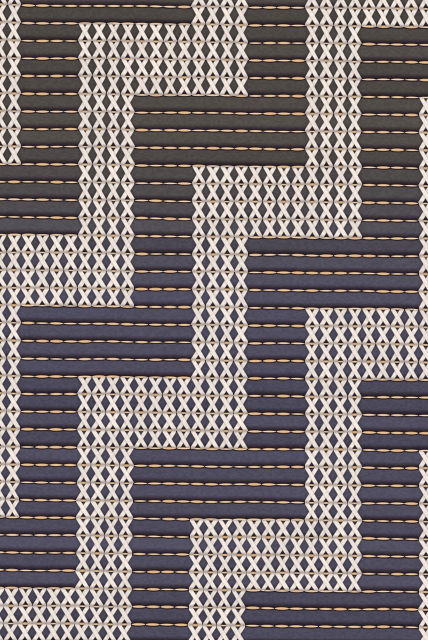
This pattern is drawn by a Shadertoy shader. Its source:

```glsl
// Dark horizontal rods bound with pale crossed straps, woven as a stepped maze.
// A modular rule picks the bound blocks; each stitch is two segment distances
// over a shaded cylinder, with slivers of light in the gaps between the rods.

// Layout, in canvas heights, measured from the top left
const vec2 ORIGIN = vec2(0.0332, 0.0365);
const float ROD_PITCH = 0.0276;
const float BLOCK_WIDTH = 0.0887;
const float STITCHES = 4.0;          // crosses per block
const float TILT = 0.010;
const float LEAN = 0.006;

// Weave rule, in rods
const float CYCLE = 20.0;
const float SHIFT = 8.0;
const float LONG_RUN = 16.0;
const float SHORT_RUN = 4.0;

// Sizes
const float STRAP_HALF = 0.0032;
const float STRAP_SPREAD = 0.37;     // fraction of a stitch
const float GAP_HALF = 0.0030;

// Colours
const vec3 ROD_COOL = vec3(0.31, 0.30, 0.37);
const vec3 ROD_WARM = vec3(0.31, 0.29, 0.275);
const vec3 ROD_DARK = vec3(0.16, 0.12, 0.15);
const vec3 STRAP_LIGHT = vec3(0.96, 0.915, 0.88);
const vec3 STRAP_SHADE = vec3(0.61, 0.56, 0.53);
const vec3 GLOW_PALE = vec3(0.95, 0.86, 0.73);
const vec3 GLOW_TAN = vec3(0.78, 0.58, 0.38);

float hash(vec2 p) {
    vec3 h = fract(p.xyx * vec3(0.1031, 0.1030, 0.0973));
    h += dot(h, h.yzx + 33.33);
    return fract((h.x + h.y) * h.z);
}

float noise(vec2 p) {
    vec2 i = floor(p), f = fract(p);
    f = f * f * (3.0 - 2.0 * f);
    vec2 e = vec2(0.0, 1.0);
    return mix(mix(hash(i), hash(i + e.yx), f.x),
               mix(hash(i + e.xy), hash(i + e.yy), f.x), f.y);
}

float segmentDistance(vec2 p, vec2 a, vec2 b) {
    vec2 ab = b - a;
    return length(p - a - ab * clamp(dot(p - a, ab) / dot(ab, ab), 0.0, 1.0));
}

float cover(float d, float soft) {
    return 1.0 - smoothstep(-soft, soft, d);
}

// Odd columns carry long runs, even columns the short bridges between them
bool isBound(float column, float row) {
    float phase = mod(row - SHIFT * floor((column - 1.0) / 2.0), CYCLE);
    return phase < (mod(column, 2.0) > 0.5 ? LONG_RUN : SHORT_RUN);
}

vec3 rodColor(vec2 p, float v, float row) {
    vec3 lit = mix(ROD_WARM, ROD_COOL, smoothstep(0.2, 0.5, p.y));
    float light = smoothstep(0.48, 0.22, 0.0) + 0.0;
    light = (1.0 - smoothstep(0.10, 0.46, v)) * smoothstep(-0.5, -0.34, v);
    vec3 color = mix(ROD_DARK, lit, light);
    float grain = noise(p * vec2(260.0, 420.0)) - 0.5;
    return color * (0.95 + 0.12 * hash(vec2(row, 7.0)) + 0.14 * grain);
}

void mainImage(out vec4 fragColor, in vec2 fragCoord) {
    vec2 p = vec2(fragCoord.x, iResolution.y - fragCoord.y) / iResolution.y;
    float soft = 0.75 / iResolution.y;

    // Slight slant and unevenness of the whole weave
    vec2 q = p - ORIGIN;
    q.x += LEAN * pow(p.y, 4.0) * (1.0 - smoothstep(0.3, 0.6, p.x));
    q.y -= TILT * (p.x - 0.12);
    q += 0.0012 * (vec2(noise(p * 22.0), noise(p * 18.0 + 40.0)) - 0.5);

    vec2 pitch = vec2(BLOCK_WIDTH / STITCHES, ROD_PITCH);
    vec2 id = floor(q / pitch);
    vec2 cell = fract(q / pitch) - 0.5;
    vec2 local = cell * pitch;
    vec3 color = rodColor(p, cell.y, id.y);

    // Lens-shaped light between rods, pinched at every binding
    float gapRow = floor(q.y / ROD_PITCH + 0.5);
    float gapY = abs(q.y - gapRow * ROD_PITCH);
    float vary = hash(vec2(id.x, gapRow) + 13.0);
    float lens = sqrt(max(0.0, 1.0 - 4.0 * cell.x * cell.x));
    float gapHalf = GAP_HALF * lens * (0.65 + 0.4 * vary) - 0.0007;
    color = mix(color, ROD_DARK * 0.8, cover(gapY - gapHalf - 0.0013, soft));
    vec3 glow = mix(GLOW_PALE, GLOW_TAN, smoothstep(0.0, 0.0024, gapY) * 0.7 + 0.35 * vary);
    color = mix(color, glow, cover(gapY - gapHalf, soft));

    // Crossed straps; crossings sit higher on the upper rods
    if (isBound(floor(id.x / STITCHES), id.y)) {
        float jitter = hash(id + 3.0) - 0.5;
        float jitterB = hash(id + 29.0) - 0.5;
        float top = pitch.x * (STRAP_SPREAD - 0.09 * (1.0 - p.y) + 0.04 * jitter);
        float bottom = pitch.x * (STRAP_SPREAD + 0.04 * jitterB);
        float reach = 0.47 * ROD_PITCH;
        float halfWidth = STRAP_HALF * (1.0 + 0.15 * jitterB);
        float under = segmentDistance(local, vec2(top, -reach), vec2(-bottom, reach)) - halfWidth;
        float over = segmentDistance(local, vec2(-top, -reach), vec2(bottom, reach)) - halfWidth;

        float shade = smoothstep(0.32, 0.52, abs(cell.y + 0.03));
        vec3 strap = mix(STRAP_LIGHT, STRAP_SHADE, 0.75 * shade);
        strap *= 0.98 + 0.05 * jitter + 0.06 * (noise(p * 380.0) - 0.5);

        color *= 1.0 - 0.28 * exp(-max(min(under, over), 0.0) / 0.0022);
        vec3 underStrap = strap * (1.0 - 0.2 * exp(-max(over, 0.0) / 0.0012));
        color = mix(color, underStrap, cover(under, soft));
        color = mix(color, strap, cover(over, soft));
    }

    fragColor = vec4(clamp(color, 0.0, 1.0), 1.0);
}
```
